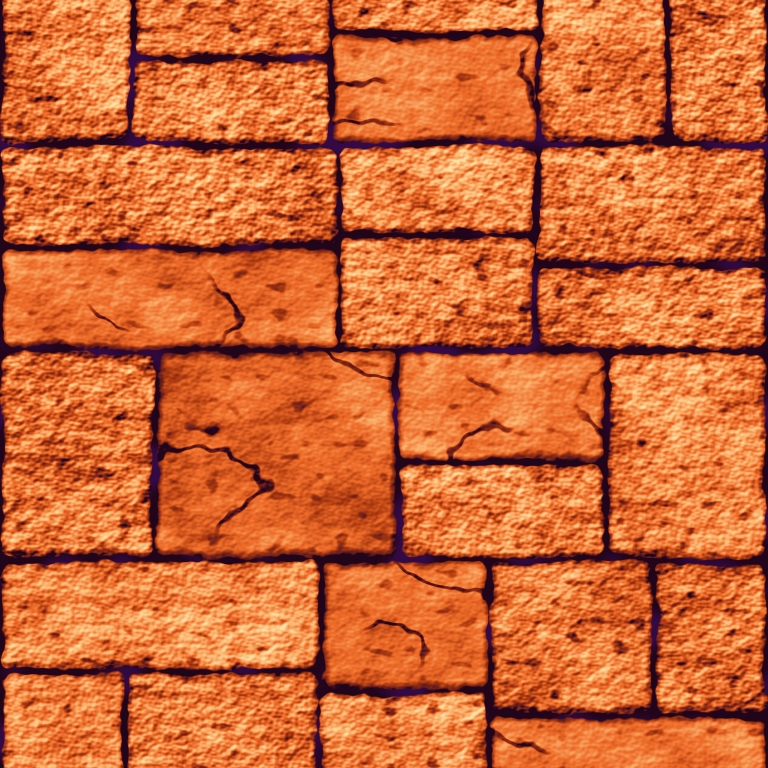
A WebGL 1 fragment shader for this texture:

```glsl
precision highp float;
uniform vec2 u_resolution;

#define SEED 3.7
#define BLOCK_AREA 0.07
#define JOINT 0.0038
#define CORNER 0.011
#define WOBBLE 0.007
#define GRAIN 45.0
#define RELIEF 0.5
#define BRIGHTNESS 0.66
#define SMOOTH_SHARE 0.22

const vec3 INK = vec3(0.13, 0.02, 0.10);
const vec3 VIOLET = vec3(0.20, 0.04, 0.27);
const vec3 MAROON = vec3(0.44, 0.13, 0.11);
const vec3 RUST = vec3(0.68, 0.23, 0.06);
const vec3 ORANGE = vec3(0.93, 0.42, 0.16);
const vec3 PEACH = vec3(0.98, 0.69, 0.42);
const vec3 CREAM = vec3(1.0, 0.88, 0.64);

float hash(float n) {
  return fract(sin(n * 12.9898 + SEED) * 43758.5453);
}

vec2 gradientAt(vec2 cell) {
  float angle = 6.2832 * fract(sin(dot(cell, vec2(127.1, 311.7))) * 43758.5453);
  return vec2(cos(angle), sin(angle));
}

float noise(vec2 p) {
  vec2 i = floor(p), f = fract(p);
  vec2 w = f * f * f * (f * (f * 6.0 - 15.0) + 10.0);
  vec2 e = vec2(1.0, 0.0);
  float a = dot(gradientAt(i), f);
  float b = dot(gradientAt(i + e.xy), f - e.xy);
  float c = dot(gradientAt(i + e.yx), f - e.yx);
  float d = dot(gradientAt(i + e.xx), f - e.xx);
  return mix(mix(a, b, w.x), mix(c, d, w.x), w.y);
}

// Rough stone height, grains slightly wider than tall
float stoneHeight(vec2 p) {
  float height = 0.0, amplitude = 1.0;
  p *= GRAIN * vec2(0.85, 1.15);
  for (int i = 0; i < 3; i++) {
    height += amplitude * noise(p);
    p = p * 2.03 + 17.3;
    amplitude *= 0.7;
  }
  return height;
}

// Cuts the wall into bands, then each band into random blocks; returns the id
float findBlock(vec2 p, out vec2 lo, out vec2 hi) {
  float id = 1.0;
  lo = vec2(0.0, -0.06);
  hi = vec2(1.0, 1.04);
  for (int i = 0; i < 8; i++) {
    vec2 size = hi - lo;
    if (size.x * size.y < BLOCK_AREA * mix(0.55, 1.45, hash(id + 0.3))) break;
    bool band = i < 2;
    bool cutX = !band && size.x > size.y * mix(1.0, 2.2, hash(id + 0.6));
    float spread = band ? 0.07 : 0.13;
    vec2 cut = lo + size * (0.5 + spread * (2.0 * hash(id) - 1.0));
    bool upper = cutX ? p.x > cut.x : p.y > cut.y;
    if (cutX) {
      if (upper) lo.x = cut.x; else hi.x = cut.x;
    } else {
      if (upper) lo.y = cut.y; else hi.y = cut.y;
    }
    id = 2.0 * id + (upper ? 1.0 : 0.0);
  }
  return id;
}

// Signed distance to a rounded box
float blockDistance(vec2 p, vec2 halfSize) {
  vec2 q = abs(p) - halfSize + JOINT + CORNER;
  return length(max(q, 0.0)) + min(max(q.x, q.y), 0.0) - CORNER;
}

vec3 stoneColor(float tone) {
  vec3 color = mix(INK, MAROON, smoothstep(0.0, 0.2, tone));
  color = mix(color, RUST, clamp((tone - 0.2) / 0.18, 0.0, 1.0));
  color = mix(color, ORANGE, clamp((tone - 0.38) / 0.2, 0.0, 1.0));
  color = mix(color, PEACH, clamp((tone - 0.6) / 0.24, 0.0, 1.0));
  return mix(color, CREAM, clamp((tone - 0.86) / 0.25, 0.0, 1.0));
}

void main() {
  vec2 uv = gl_FragCoord.xy / u_resolution;
  float soft = max(0.0014, 0.8 / u_resolution.y);

  // Block layout with worn edges
  vec2 p = uv + WOBBLE * vec2(noise(uv * 9.0), noise(uv * 9.0 + 40.0));
  vec2 lo, hi;
  float id = findBlock(p, lo, hi);
  vec2 halfSize = 0.5 * (hi - lo);
  vec2 local = p - 0.5 * (lo + hi);
  float edge = blockDistance(local, halfSize);
  edge += 0.005 * noise(uv * 28.0) + 0.004 * noise(uv * 75.0);

  // Surface relief lit from the upper left
  float smoothFace = step(hash(id + 0.15), SMOOTH_SHARE);
  float rough = mix(mix(0.85, 1.15, hash(id + 0.8)), 0.4, smoothFace);
  vec2 q = uv + 7.0 * vec2(hash(id + 0.2), hash(id + 0.4));
  float height = stoneHeight(q);
  float relief = height - stoneHeight(q + vec2(-0.0018, 0.0024));
  float tone = BRIGHTNESS + 0.1 * (hash(id + 0.9) - 0.5) - 0.05 * smoothFace;
  tone += rough * (RELIEF * relief + 0.2 * height);
  tone += 0.22 * noise(q * vec2(7.0, 6.0)) + 0.2 * noise(q * vec2(13.0, 19.0));

  // Pits on every block, cracks on the smooth ones
  float pit = smoothstep(0.26, 0.5, noise(q * vec2(36.0, 58.0) + 5.0));
  tone -= 0.34 * pit * mix(1.0, 0.7, smoothFace);
  float vein = abs(noise(q * vec2(5.0, 9.0)) + 0.06 * noise(q * 50.0));
  float crack = 1.0 - smoothstep(0.008, 0.03, vein);
  tone -= 0.5 * crack * smoothFace * smoothstep(0.02, 0.18, noise(q * 6.0 + 30.0));

  // Shaded rims, deeper along the bottom
  float bottom = 1.0 - smoothstep(-1.0, -0.75, local.y / halfSize.y);
  float rimWidth = mix(0.008, 0.015, bottom) * (1.0 + 0.9 * noise(uv * 18.0));
  float rim = 1.0 - smoothstep(0.0, rimWidth, -edge);
  tone -= rim * mix(0.3, 0.48, bottom);

  // Dark joints with violet shadows
  vec3 joint = mix(INK, VIOLET, smoothstep(0.0, 0.4, noise(uv * 14.0 + 9.0)));
  vec3 color = mix(stoneColor(tone), joint, smoothstep(-soft, soft, edge));
  gl_FragColor = vec4(color, 1.0);
}
```
